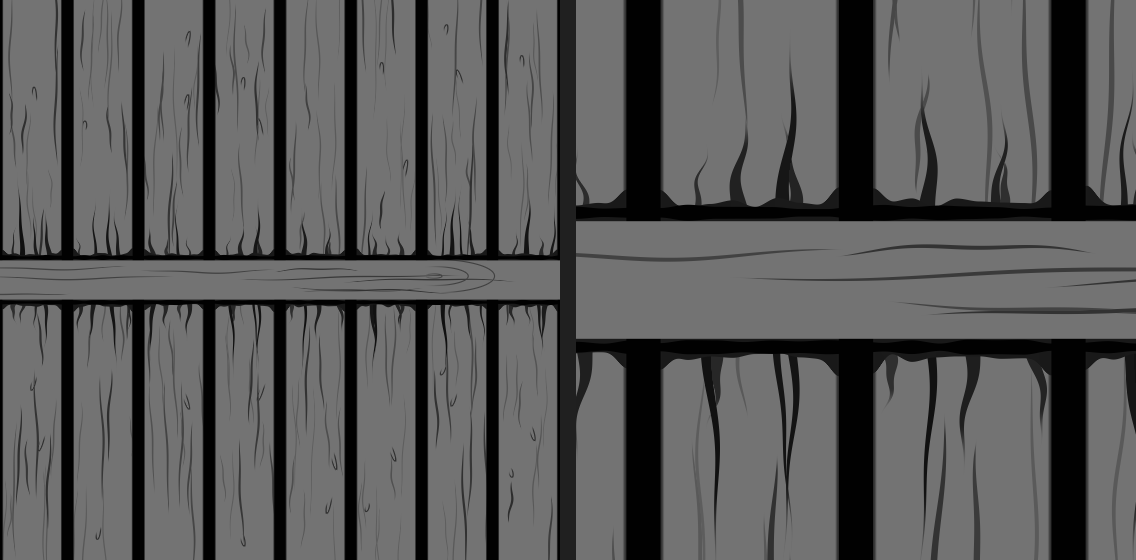
Left, the full canvas; right, a detail of the centre.
Reproduce this texture procedurally as a Shadertoy shader.

```glsl
const float PITCH = 0.1265;       // plank spacing
const float HALF_GAP = 0.0102;
const float HALF_BEAM = 0.035;
const vec3 WOOD = vec3(0.45);
const vec3 INK = vec3(0.05);
const vec3 RIM = vec3(0.1);
const vec3 GAP = vec3(0.005);

float hash(vec2 p) {
    return fract(sin(dot(p, vec2(12.9898, 78.233))) * 43758.5453);
}

float noise(float x, float seed) {
    float i = floor(x), f = fract(x);
    return mix(hash(vec2(i, seed)), hash(vec2(i + 1.0, seed)), f * f * (3.0 - 2.0 * f));
}

float fill(float dist, float px) {
    return clamp(0.5 - dist / px, 0.0, 1.0);
}

// Wavering line along +y; root = 1 starts wide, root = 0 tapers at both ends
float stroke(vec2 p, float len, float halfWidth, float root, float seed, float px) {
    float t = p.y / len;
    if (t < 0.0 || t > 1.0) return 0.0;
    float bend = 0.0035 * (sin(t * 4.0 + seed * 6.28) - sin(seed * 6.28));
    bend += 0.0012 * sin(t * 11.0 + seed * 40.0);
    float taper = mix(4.0 * t * (1.0 - t), pow(1.0 - t, 1.6), root);
    return fill(abs(p.x - bend) - halfWidth * taper, px) * smoothstep(0.0, 0.3, taper);
}

// Outline of an ellipse
float ring(vec2 p, vec2 radii, float halfWidth, float px) {
    vec2 q = p / radii;
    float k = length(q);
    float dist = abs(k - 1.0) * (k + 1e-5) / (length(q / radii) + 1e-3);
    return fill(dist - halfWidth, px);
}

// Grain, knots and split ends; p.y is the distance from the beam
float plankInk(vec2 p, float halfWidth, float id, float px) {
    float ink = 0.0;
    for (int i = 0; i < 11; i++) {
        vec2 key = vec2(float(i) + 3.0, id);
        float h = hash(key), tone = hash(key + 31.7);
        float x = (mod(float(i) * 4.0, 11.0) + h) / 11.0 * 2.0 - 1.0;
        vec2 base = vec2(x * halfWidth * 0.92, hash(key + 7.1) * 0.43 - 0.05);
        float len = mix(0.07, 0.25, hash(key + 13.3));
        float line = stroke(p - base, len, mix(0.0008, 0.0021, tone), 0.0, h, px);
        ink = max(ink, line * mix(0.2, 0.7, tone * tone));
    }
    for (int i = 0; i < 4; i++) {
        vec2 key = vec2(float(i) + 51.0, id);
        float h = hash(key), size = hash(key + 5.9);
        float x = ((float(i) + h) / 4.0 * 2.0 - 1.0) * halfWidth * 0.85;
        float len = mix(0.04, 0.16, size * size);
        float crack = stroke(p - vec2(x, 0.008), len, mix(0.002, 0.0052, hash(key + 2.3)), 1.0, h, px);
        ink = max(ink, crack * mix(0.65, 0.97, size));
    }
    for (int i = 0; i < 2; i++) {
        vec2 key = vec2(float(i) + 81.0, id);
        float h = hash(key);
        vec2 q = p - vec2((h - 0.5) * halfWidth * 1.4, mix(0.1, 0.43, hash(key + 4.7)));
        q.x += q.y * (hash(key + 9.2) - 0.5) * 0.7;
        float open = smoothstep(-0.008, 0.004, q.x * 1.5 + q.y);
        vec2 radii = vec2(0.0035, mix(0.007, 0.02, h));
        ink = max(ink, ring(q, radii, 0.0011, px) * open * step(0.3, hash(key + 6.4)) * 0.65);
    }
    return ink;
}

// Long grain lines and a swirl; p.y is measured from the beam centre
float beamInk(vec2 p, float px) {
    float ink = 0.0;
    for (int i = 0; i < 9; i++) {
        vec2 key = vec2(float(i), 17.0);
        float h = hash(key);
        vec2 base = vec2(hash(key + 3.1) * 0.85 - 0.1, ((float(i) + h) / 9.0 - 0.5) * 0.056);
        float line = stroke((p - base).yx, mix(0.15, 0.45, hash(key + 8.3)), 0.0012, 0.0, h, px);
        ink = max(ink, line * mix(0.35, 0.65, h));
    }
    vec2 q = p - vec2(0.775, 0.007);
    for (int i = 0; i < 3; i++) {
        float scale = float(i) + 0.3;
        float open = smoothstep(-0.04, 0.02, q.x - 0.02 * float(i));
        ink = max(ink, ring(q, vec2(0.047, 0.013) * scale, 0.001, px) * open * 0.5);
    }
    return ink;
}

void mainImage(out vec4 fragColor, in vec2 fragCoord) {
    vec2 uv = fragCoord / iResolution.xy;
    float px = 1.0 / min(iResolution.x, iResolution.y);
    float column = floor((uv.x - 0.5) / PITCH);
    float x = uv.x - 0.5 - (column + 0.5) * PITCH;
    float halfPlank = 0.5 * PITCH - HALF_GAP;
    float side = step(0.5, uv.y);
    float away = abs(uv.y - 0.5) - HALF_BEAM;

    // Planks with darkened sides
    vec3 color = mix(WOOD, INK, plankInk(vec2(x, away), halfPlank, column + side * 23.0 + 5.0, px));
    float toGap = halfPlank - abs(x);
    color = mix(color, RIM, 0.7 * (1.0 - smoothstep(0.0005, 0.0025, toGap)));

    // Ragged rim beside the beam, deeper at plank corners
    float corner = smoothstep(0.016, 0.0, toGap);
    float rim = 0.008 + 0.006 * noise(uv.x * 75.0, side) + 0.009 * corner * corner;
    color = mix(color, RIM, fill(away - rim, px));
    float seam = abs(away - 0.005) - 0.002 - 0.003 * noise(uv.x * 60.0, side + 9.0);
    color = mix(color, GAP, fill(seam, px));
    color = mix(color, GAP, fill(toGap, px));

    // Beam across the front
    vec3 beam = mix(WOOD, INK, beamInk(vec2(uv.x, uv.y - 0.5), px));
    color = mix(color, beam, fill(away, px));
    fragColor = vec4(color, 1.0);
}
```
